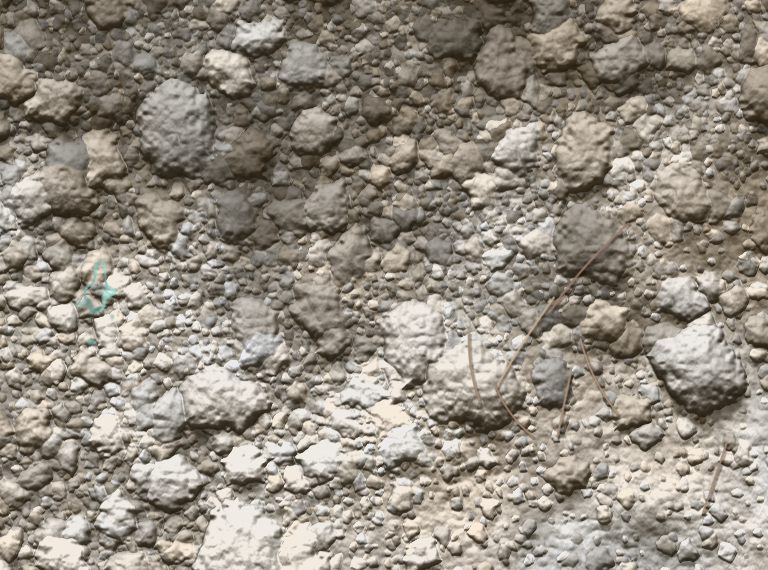
Write a Shadertoy shader that draws this texture.

```glsl
// Crumbly rubble slope: faceted stones of five sizes, half buried in mounds of soil.
// Each stone is a dome cut by random planes; the tallest one wins at every point.
// Slope lighting, hollows and two shadow taps give the tone; straws lie on top.

#define DARK vec3(0.15, 0.12, 0.07)
#define LIGHT vec3(0.92, 0.89, 0.85)
#define LIGHT_DIR normalize(vec3(-0.14, 0.72, 0.68))
#define LARGEST 0.150
#define SHRINK 0.57
#define RELIEF 0.74
#define ROUGHNESS 0.014
#define ALBEDO 0.70
#define SHADOW 0.65
#define STRAWS 7
#define STRAW_WIDTH 0.0018
#define SCRAP_COLOR vec3(0.50, 0.76, 0.72)

float hash(vec2 p) {
    return fract(sin(dot(p, vec2(127.1, 311.7))) * 43758.5453);
}

mat2 rotation(float a) {
    return mat2(cos(a), sin(a), -sin(a), cos(a));
}

float noise(vec2 p) {
    vec2 i = floor(p), f = fract(p);
    f = f * f * (3.0 - 2.0 * f);
    return mix(mix(hash(i), hash(i + vec2(1, 0)), f.x),
               mix(hash(i + vec2(0, 1)), hash(i + vec2(1, 1)), f.x), f.y);
}

float fbm(vec2 p) {
    float sum = 0.0, amp = 0.5;
    for (int i = 0; i < 4; i++) {
        sum += amp * noise(p);
        p = rotation(0.6) * p * 2.0 + 17.3;
        amp *= 0.5;
    }
    return sum;
}

// Fine, nearly stone-free soil toward the lower right
float bareness(vec2 p) {
    return smoothstep(0.35, 0.8, p.x - 1.1 * p.y);
}

// Radial measure of an angular stone, 1 at its outline
float stoneShape(vec2 d, vec2 key) {
    float edge = 0.0;
    for (int k = 0; k < 5; k++) {
        float rnd = hash(key + float(k) * 5.7);
        float a = (float(k) + 0.7 * rnd) * 1.2566;
        edge = max(edge, dot(d, vec2(cos(a), sin(a))) * (0.85 + 0.3 * rnd));
    }
    return mix(length(d), edge, 0.65);
}

// One grid of stones raised by lift; top holds height, tone seed and tint seed
void scatter(vec2 p, float size, float density, float lift, inout vec3 top) {
    vec2 q = p / size, cell = floor(q);
    for (int y = -1; y <= 1; y++)
    for (int x = -1; x <= 1; x++) {
        vec2 id = cell + vec2(x, y), key = id + size * 417.0;
        float seed = hash(key);
        if (seed > density * (1.0 - 0.7 * bareness(id * size))) continue;
        float r = mix(0.3, 0.62, hash(key + 11.3));
        vec2 d = (q - id - vec2(hash(key + 3.1), hash(key + 7.7))) / r;
        if (dot(d, d) > 2.2) continue;
        d = rotation(hash(key + 23.9) * 6.2832) * d;
        d.y *= 1.25;
        float l = stoneShape(d, key);
        if (l > 1.0) continue;
        float h = lift + size * r * 0.75 * sqrt(1.0 - l * l);
        if (h > top.x) top = vec3(h, hash(key + 31.7), hash(key + 43.1));
    }
}

// Ground surface: height, tone seed, tint seed
vec3 surface(vec2 p) {
    vec2 warp = vec2(noise(p * 38.0), noise(p * 38.0 + 51.0)) - 0.5;
    warp += 0.5 * (vec2(noise(p * 110.0), noise(p * 110.0 + 9.0)) - 0.5);
    float mound = 0.036 * max(noise(p * 8.0 + 3.0) - 0.35, 0.0);
    vec3 top = vec3(mound, noise(p * 14.0), noise(p * 6.0 + 4.0));
    float size = LARGEST, density = 0.30;
    for (int i = 0; i < 5; i++) {
        vec2 ragged = warp * min(0.016, 0.25 * size);
        scatter(p + ragged, size, density, mound * float(i) / 4.0, top);
        size *= SHRINK;
        density += 0.14;
    }
    // Rough grain and creased lumps on everything
    top.x += 0.015 * noise(p * 9.0) + ROUGHNESS * fbm(p * 42.0);
    top.x += 0.004 * abs(2.0 * noise(p * 62.0 + 5.0) - 1.0);
    return top;
}

vec3 ground(vec2 p) {
    float e = 0.0038;
    vec3 s = surface(p);
    vec2 slope = vec2(surface(p + vec2(e, 0)).x, surface(p + vec2(0, e)).x) - s.x;
    vec3 normal = normalize(vec3(-slope / e * RELIEF, 1.0));
    float lit = max(dot(normal, LIGHT_DIR), 0.0);

    // Near and far shadow from whatever stands toward the light
    vec2 toLight = normalize(LIGHT_DIR.xy);
    float near = (surface(p + toLight * 0.014).x - s.x - 0.005) / 0.018;
    float far = (surface(p + toLight * 0.04).x - s.x - 0.014) / 0.03;
    float shade = 1.0 - SHADOW * clamp(max(near, far), 0.0, 1.0);

    // Hollows between stones receive less sky
    float open = smoothstep(0.012, 0.045, s.x);
    shade *= mix(mix(0.72, 1.12, open), 1.0, 0.7 * bareness(p));

    // Damp and dark above, dry and pale below
    float damp = smoothstep(0.2, 0.9, p.y + 0.4 * (noise(p * 4.0) - 0.5));
    float albedo = ALBEDO + 0.34 * (s.y - 0.5) + mix(0.15, -0.23, damp);
    albedo += 0.22 * (noise(p * 7.0 + 7.0) - 0.5);
    float tone = albedo * (0.14 + 1.24 * lit) * shade;
    tone += 0.06 * (noise(p * 150.0) - 0.5);
    float warmth = mix(s.z, noise(p * 5.0 + 2.0), 0.4) - 0.5;
    vec3 tint = warmth * vec3(0.05, 0.0, -0.07);
    return mix(DARK, LIGHT, clamp(tone, 0.0, 1.04)) + tint * (0.4 + tone);
}

// Distance to a gently bowed straw, x along and y across
float strawDistance(vec2 q, float len, float bow) {
    q.y += bow * (q.x * q.x / len - len);
    return length(vec2(max(abs(q.x) - len, 0.0), q.y));
}

void mainImage(out vec4 fragColor, in vec2 fragCoord) {
    float px = 1.0 / iResolution.y;
    vec2 p = fragCoord * px;
    vec3 color = 0.5 * (ground(p + 0.25 * px) + ground(p - 0.25 * px));

    // Torn scrap
    vec2 t = (p - vec2(0.17, 0.48)) * vec2(1.7, 0.7);
    float torn = length(t) + 0.07 * (noise(p * 45.0) - 0.5);
    color = mix(color, SCRAP_COLOR * (0.65 + 0.6 * noise(p * 70.0)),
                0.7 * smoothstep(0.006, -0.006, abs(torn - 0.022) - 0.008));

    // Straws on the bare soil, each with a thin shadow
    for (int i = 0; i < STRAWS; i++) {
        vec2 key = vec2(float(i) * 3.7, 8.3);
        vec2 center = vec2(0.82, 0.12) + vec2(0.45, 0.45) * vec2(hash(key), hash(key + 2.9));
        float len = mix(0.025, 0.11, pow(hash(key + 5.1), 2.0));
        mat2 turn = rotation(-mix(0.4, 2.3, hash(key + 9.7)));
        float bow = 0.3 * (hash(key + 13.3) - 0.5);
        float shadow = strawDistance(turn * (p - center + vec2(-0.002, 0.004)), len, bow);
        float straw = strawDistance(turn * (p - center), len, bow);
        color *= 1.0 - 0.3 * smoothstep(0.005, 0.001, shadow);
        vec3 strawColor = mix(vec3(0.60, 0.48, 0.40), vec3(0.80, 0.70, 0.57), hash(key + 17.9));
        color = mix(color, strawColor, 0.9 * smoothstep(px, -px, straw - STRAW_WIDTH));
    }
    fragColor = vec4(clamp(color, 0.0, 1.0), 1.0);
}
```
